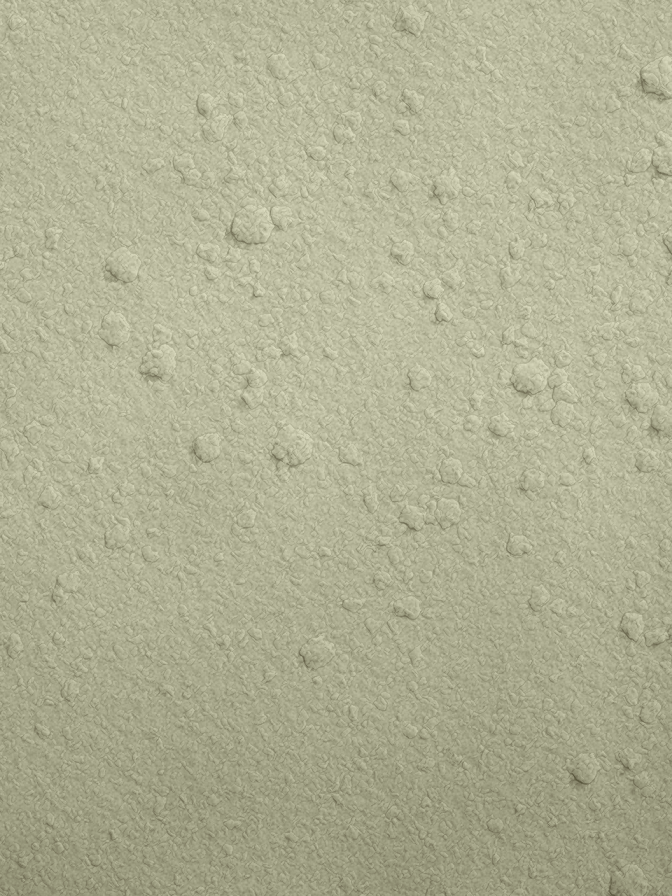
Give the GLSL for this texture, as a Shadertoy shader.

```glsl
// Pale grey-green powder with rough, dusty grain and scattered soft lumps, lit from the upper right.

vec3 hash(vec2 p) {
    vec3 q = fract(p.xyx * vec3(0.1031, 0.1030, 0.0973));
    q += dot(q, q.yxz + 33.33);
    return fract((q.xxy + q.yzz) * q.zyx);
}

float noise(vec2 p) {
    vec2 i = floor(p), f = fract(p);
    f = f * f * (3.0 - 2.0 * f);
    return mix(mix(hash(i).x, hash(i + vec2(1, 0)).x, f.x),
               mix(hash(i + vec2(0, 1)).x, hash(i + vec2(1, 1)).x, f.x), f.y);
}

// Dust in turned octaves, so that no axis shows
float dust(vec2 p) {
    mat2 turn = mat2(0.8, 0.6, -0.6, 0.8);
    float sum = 0.0, amp = 0.0032;
    p *= 62.0;
    for (int i = 0; i < 4; i++) {
        p = turn * p + 17.3;
        sum += amp * noise(p);
        p *= 1.8;
        amp *= 0.72;
    }
    return sum;
}

// Clusters of lumps, denser towards the top and the right
float lumpDensity(vec2 p) {
    float cluster = smoothstep(0.3, 0.65, noise(p * 7.0 + 3.0));
    return (0.15 + 0.85 * cluster) * smoothstep(-0.1, 0.65, p.y + 0.3 * (p.x - 0.4));
}

// Domes on a jittered grid; radii are fractions of the cell size
float domes(vec2 p, float cell, float rMin, float rMax, float share, float clustering) {
    vec2 g = p / cell, id = floor(g);
    float h = 0.0;
    for (int y = -1; y <= 1; y++)
    for (int x = -1; x <= 1; x++) {
        vec2 c = id + vec2(x, y);
        vec3 rnd = hash(c + floor(1.0 / cell) + 50.0);
        vec2 center = c + rnd.xy;
        float chance = share * mix(1.0, lumpDensity(center * cell), clustering);
        if (rnd.z > chance) continue;
        float size = hash(c + 217.0).x;
        float r = mix(rMin, rMax, size * size);
        vec2 d = (g - center) * vec2(1.0, 0.85 + 0.3 * rnd.x);
        h = max(h, r * pow(max(0.0, 1.0 - dot(d, d) / (r * r)), 0.75));
    }
    return h * cell;
}

float height(vec2 p) {
    // Ragged outlines
    vec2 w = p + 0.008 * (vec2(noise(p * 75.0), noise(p * 75.0 + 40.0)) - 0.5);
    w += 0.004 * (vec2(noise(p * 210.0), noise(p * 210.0 + 70.0)) - 0.5);

    // Lumps, crumbs and grains
    float h = 0.65 * domes(w, 0.06, 0.17, 0.38, 0.5, 1.0);
    h += 0.6 * domes(w, 0.031, 0.2, 0.42, 0.55, 1.0);
    h += 0.5 * domes(w, 0.0145, 0.2, 0.5, 0.6, 0.6);
    h += 0.45 * domes(w, 0.0072, 0.3, 0.6, 0.7, 0.0);
    return h + dust(p);
}

void mainImage(out vec4 fragColor, in vec2 fragCoord) {
    vec2 p = fragCoord / iResolution.y;
    vec2 toLight = normalize(vec2(0.7, 0.7));
    vec2 e = vec2(0.0016, 0.0);
    float h = height(p);
    float right = height(p + e.xy), left = height(p - e.xy);
    float up = height(p + e.yx), down = height(p - e.yx);

    // Slope facing the light, with deeper darks than lights
    float slope = dot(vec2(left - right, down - up), toLight) / (2.0 * e.x);
    float facing = tanh(slope * 1.1);
    float shade = facing * (facing > 0.0 ? 0.06 : 0.085);

    // Bright crowns and dark pits
    float relief = tanh((h - 0.25 * (right + left + up + down)) / 0.0006);
    shade += relief * (relief > 0.0 ? 0.045 : 0.08);

    // Short soft shadows
    float shadow = 0.0;
    for (int i = 1; i <= 3; i++) {
        float t = 0.0045 * float(i);
        shadow = max(shadow, height(p + t * toLight) - h - 0.4 * t);
    }
    shade -= 0.12 * smoothstep(0.0, 0.009, shadow);

    // Broad falloff of the light towards the bottom and the corners
    float light = mix(0.646, 0.75, smoothstep(-0.1, 0.7, p.y));
    vec2 v = p - vec2(0.42, 0.62);
    light -= 0.11 * dot(v, v);
    light += 0.035 * (noise(p * 9.0) - 0.5) + 0.04 * (hash(floor(p * 512.0)).y - 0.5);

    float tone = light + shade;
    vec3 powder = vec3(tone, tone, tone - 0.11);
    powder.g -= 0.01 * smoothstep(0.6, 0.5, tone);
    fragColor = vec4(powder, 1.0);
}
```
